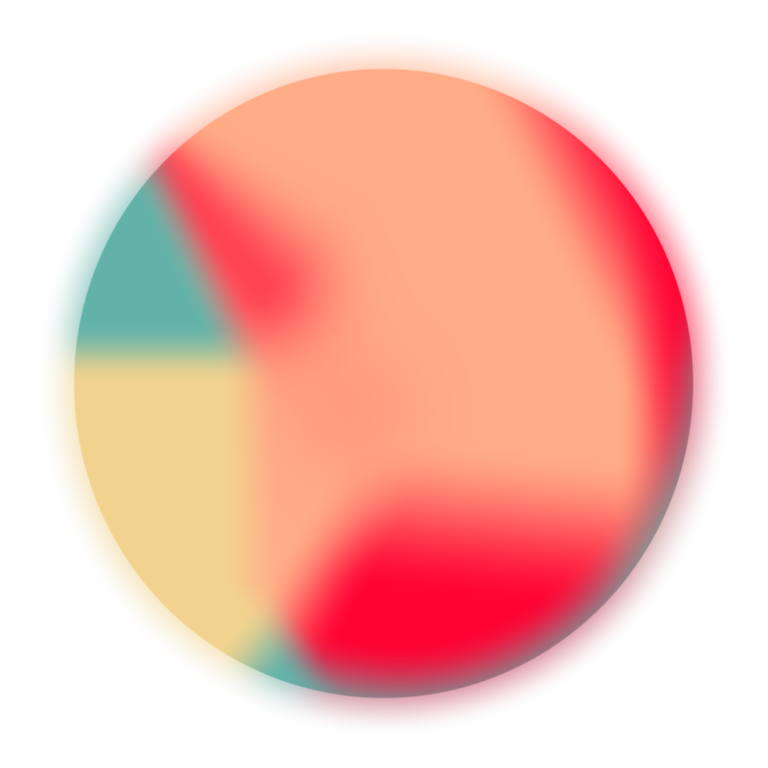
Reproduce this background procedurally as a three.js fragment shader.

```glsl
varying vec2 vUv;

// Soft red areas lying over the peach, from 0 to 1
float redAmount(vec2 p) {
  // Slanted upper right band and the right rim
  float band = smoothstep(-0.08, 0.08, dot(p - vec2(0.781, 0.72), vec2(0.894, 0.447)));
  float rim = smoothstep(0.8, 0.91, p.x);

  // Bottom pool, bounded above and on its slanted left side
  float pool = 1.0 - smoothstep(0.219, 0.434, p.y + 0.1 * (p.x - 0.547));
  pool *= smoothstep(-0.07, 0.07, p.x - 0.404 + 0.55 * (0.219 - p.y));

  // Left streak, widening as it descends
  vec2 start = vec2(0.208, 0.785);
  vec2 axis = vec2(0.131, -0.156);
  float along = clamp(dot(p - start, axis) / dot(axis, axis), 0.0, 1.0);
  float offset = length(p - start - axis * along) / mix(0.045, 0.085, along);
  float streak = 0.62 * exp(-offset * offset);

  // Faint blush joining streak and pool
  vec2 blushOffset = (p - vec2(0.456, 0.466)) / 0.1;
  float blush = 0.1 * exp(-dot(blushOffset, blushOffset));

  return 1.0 - (1.0 - band) * (1.0 - rim) * (1.0 - pool) * (1.0 - streak) * (1.0 - blush);
}

vec3 paint(vec2 p) {
  vec3 teal = vec3(0.385, 0.7, 0.665);
  vec3 sand = vec3(0.945, 0.828, 0.56);
  vec3 peach = vec3(1.0, 0.68, 0.53);
  vec3 red = vec3(1.0, 0.01, 0.2);

  // Sand over teal
  float sandMask = 1.0 - smoothstep(0.5, 0.58, p.y);
  sandMask *= 1.0 - smoothstep(-0.06, 0.06, p.x - 0.341 + 0.8 * (0.154 - p.y));
  vec3 back = mix(teal, sand, sandMask);

  // Warm layer: bent left edge and a soft oval limit at the lower right
  float edgeX = min(0.3255, 0.208 + 0.47 * (0.766 - p.y)) + 0.6 * max(0.245 - p.y, 0.0);
  float warmMask = smoothstep(-0.042, 0.042, p.x - edgeX);
  float oval = length((p - vec2(0.521, 0.57)) / vec2(0.384, 0.462));
  oval -= 0.5 * max(p.y - 0.52, 0.0);
  warmMask *= 1.0 - smoothstep(0.88, 1.13, oval);

  return mix(back, mix(peach, red, redAmount(p)), warmMask);
}

void main() {
  vec2 center = vec2(0.4995, 0.5007);
  vec2 radii = vec2(0.403, 0.4095);
  float reach = length((vUv - center) / radii);
  float edge = (reach - 1.0) * 0.406;

  // Halo takes its colour from just inside the rim
  vec2 inner = center + (vUv - center) * min(1.0, 0.95 / max(reach, 0.001));
  float halo = 1.0 - smoothstep(-0.05, 0.05, edge);
  vec3 color = mix(vec3(0.996), paint(inner), halo);

  // Crisp disc on top
  color = mix(color, paint(vUv), 1.0 - smoothstep(-0.0015, 0.0015, edge));
  gl_FragColor = vec4(color, 1.0);
}
```
